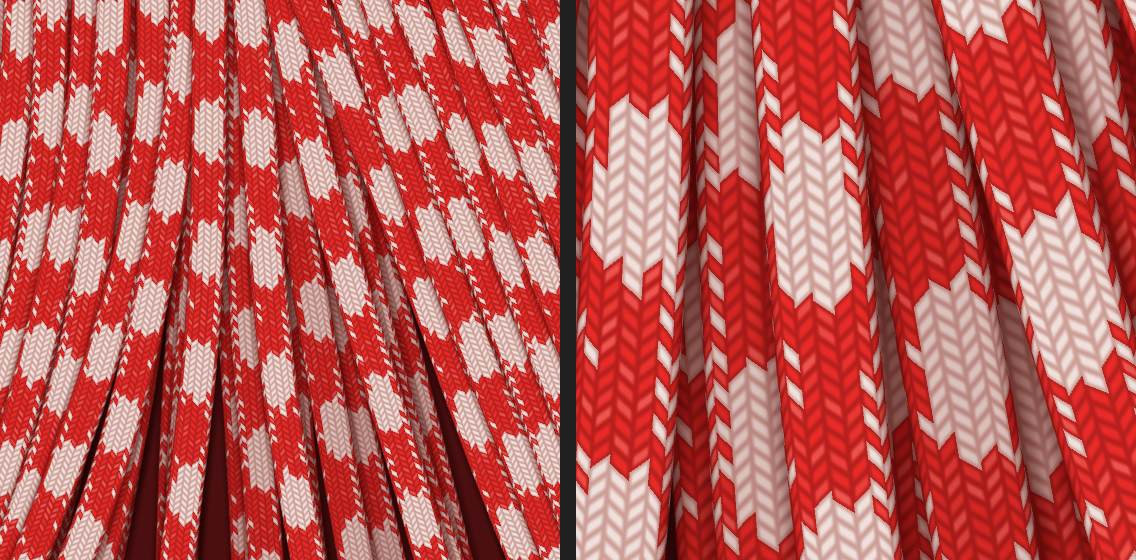
Left: the whole. Right: its middle third, enlarged.
A WebGL 2 fragment shader for this texture:

```glsl
#version 300 es
precision highp float;

uniform vec2 u_resolution;
out vec4 fragColor;

const vec3 RED = vec3(0.91, 0.17, 0.155);
const vec3 RED_GROOVE = vec3(0.71, 0.125, 0.115);
const vec3 RED_GLINT = vec3(0.93, 0.46, 0.43);
const vec3 WHITE = vec3(0.94, 0.88, 0.86);
const vec3 WHITE_GROOVE = vec3(0.80, 0.62, 0.59);
const vec3 GAP = vec3(0.30, 0.06, 0.065);
const vec3 SHADE_TINT = vec3(0.8, 1.35, 1.4);  // shadows turn red, not grey

const int LAYERS = 3;
const int CORDS = 20;            // cords per layer
const float SPACING = 0.058;     // between cords at the top edge
const float RADIUS = 0.0315;
const float REACH = 0.09;        // farthest a cord and its shadow extend
const float LEFT_LEAN = -0.21;   // sideways drift from top to bottom
const float RIGHT_LEAN = 0.38;
const float PERIOD = 0.217;      // white patch to white patch
const float PATCH_HALF = 0.055;
const float PATCH_TURN = 1.0;    // half width of a patch around the cord
const float COLUMNS = 8.0;       // stitches around the visible half
const float ROW = 0.0108;        // stitch pitch along the cord
const float PI = 3.14159265;

float hash(vec2 p) {
    return fract(sin(dot(p, vec2(127.1, 311.7))) * 43758.5453);
}

vec3 darken(vec3 color, float light) {
    return color * pow(vec3(light), SHADE_TINT);
}

// Herringbone stitches, each wholly red or white
vec3 braid(float angle, float along, float id) {
    float q = angle / PI * COLUMNS + 0.5;
    float column = floor(q);
    float across = q - column;
    float parity = mod(column, 2.0);
    float v = along / ROW + (parity * 2.0 - 1.0) * (across - 0.5) * 0.9 + parity * 0.5;
    float row = floor(v);
    float f = v - row;
    float stitchAngle = column / COLUMNS * PI;
    float stitchAlong = (row + 0.5) * ROW;
    float noise = hash(vec2(column + id * 9.0, row));

    // Rounded patch, turned a little around the cord
    float phase = hash(vec2(id, 3.0));
    float turn = (hash(vec2(id, 5.0)) - 0.5) * 0.6;
    float fromPatch = (fract(stitchAlong / PERIOD + phase) - 0.5) * PERIOD;
    vec2 inPatch = vec2(fromPatch / PATCH_HALF, (stitchAngle - turn) / PATCH_TURN);
    bool white = dot(inPatch, inPatch) + (noise - 0.5) * 0.4 < 1.0;

    // Single flecks, dense along one flank and sparse along the other
    float flank = hash(vec2(id, 7.0)) < 0.5 ? -1.0 : 1.0;
    float scarcity = flank * stitchAngle > 0.0 ? 0.2 : 0.65;
    bool fleck = abs(stitchAngle) > 0.7 && mod(row + column, 2.0) < 0.5 && noise > scarcity;
    white = white || fleck;

    float ridge = smoothstep(0.0, 0.4, f) * (1.0 - smoothstep(0.6, 1.0, f))
                * smoothstep(0.0, 0.25, across) * (1.0 - smoothstep(0.75, 1.0, across));
    float glint = 0.6 * ridge * ridge * smoothstep(0.45, 1.0, noise);
    vec3 red = mix(mix(RED_GROOVE, RED, ridge), RED_GLINT, glint);
    return white ? mix(WHITE_GROOVE, WHITE, ridge) : red;
}

// Walks the cords from front to back until one hides the rest
vec3 scene(vec2 p) {
    float t = 1.0 - p.y;
    float edge = 0.5 / (u_resolution.x * RADIUS);
    float unshaded = 1.0;
    float visible = 1.0;
    vec3 color = vec3(0.0);

    for (int k = 0; k < LAYERS * CORDS; k++) {
        float layer = float(LAYERS - 1 - k / CORDS);
        float index = float(CORDS - 1 - k % CORDS);
        float height = layer / float(LAYERS - 1);
        float top = (index - 1.0 + layer / float(LAYERS)) * SPACING;

        // Lower layers fan out more evenly and fill the openings
        float fan = smoothstep(mix(0.1, 0.3, height), mix(0.8, 0.58, height), top);
        float lean = mix(LEFT_LEAN, RIGHT_LEAN, fan);
        float drift = mix(t * t, t, fan);
        float offset = p.x - top - lean * drift;
        if (abs(offset) > REACH) continue;

        // Small irregularities of place and course
        float id = index + layer * 31.0 + 1.0;
        float jitter = hash(vec2(id, 1.0)) - 0.5;
        float wave = t * 6.0 + id * 2.4;
        offset -= jitter * (0.016 - 0.04 * drift) + 0.005 * sin(wave);
        float slope = lean * mix(2.0 * t, 1.0, fan) + 0.03 * cos(wave);
        float u = offset / (RADIUS * sqrt(1.0 + slope * slope));

        float coverage = 1.0 - smoothstep(1.0 - edge, 1.0 + edge, abs(u));
        if (coverage > 0.0) {
            // Length along the bend keeps stitches square to the cord
            float side = clamp(u, -1.0, 1.0);
            float bend = lean * lean * mix(4.0 / 3.0 * t * t * t, t, fan) * 0.5;
            float along = t + bend + side * RADIUS * slope;
            float facing = sqrt(1.0 - side * side);
            float light = mix(0.55, 1.0, smoothstep(0.0, 0.7, facing - side * 0.08));
            light *= mix(0.78, 1.0, height) * unshaded;
            color += visible * coverage * darken(braid(asin(side), along, id), light);
            visible *= 1.0 - coverage;
            if (visible < 0.01) return color;
        }
        // Contact shadow on the cords behind
        unshaded *= 1.0 - 0.42 * (1.0 - smoothstep(0.9, 1.5, abs(u - 0.08)));
    }
    return color + visible * darken(GAP, unshaded);
}

void main() {
    // Two diagonal samples soften the stitches
    vec2 offset = vec2(0.25, -0.25);
    vec3 color = scene((gl_FragCoord.xy + offset) / u_resolution)
               + scene((gl_FragCoord.xy - offset) / u_resolution);
    fragColor = vec4(color * 0.5, 1.0);
}
```
